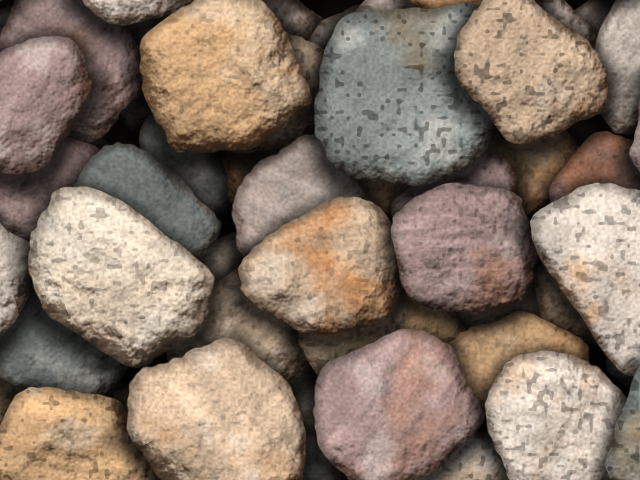
Give the GLSL for this texture, as a WebGL 2 fragment shader.

```glsl
#version 300 es
precision highp float;
// A heap of weathered field stones in soft daylight, over dark soil.
// Three layers of jittered, staggered cells are painted back to front; each cell
// holds a smooth-cornered polygon, domed, roughened by noise and casting a shadow.
uniform vec2 u_resolution;
out vec4 fragColor;

float hash(vec2 p) {
  return fract(sin(dot(p, vec2(127.1, 311.7))) * 43758.5453);
}

float noise(vec2 p) {
  vec2 i = floor(p), f = fract(p);
  f = f * f * (3.0 - 2.0 * f);
  return mix(mix(hash(i), hash(i + vec2(1, 0)), f.x),
             mix(hash(i + vec2(0, 1)), hash(i + vec2(1, 1)), f.x), f.y);
}

mat2 rotation(float a) {
  return mat2(cos(a), sin(a), -sin(a), cos(a));
}

float fbm(vec2 p) {
  float sum = 0.0, amp = 0.5;
  for (int i = 0; i < 5; i++) {
    sum += amp * noise(p);
    p = rotation(0.6) * p * 2.03 + 7.3;
    amp *= 0.5;
  }
  return sum;
}

// Surface height: rough grain plus broad chipped ridges
float relief(vec2 p, float chipped) {
  float ridge = abs(fbm(p * 5.0 + 31.0) - 0.5);
  return 0.032 * fbm(p * 11.0) - 0.07 * chipped * ridge;
}

vec3 stoneTint(float pick) {
  vec3 tints[8] = vec3[8](
    vec3(0.95, 0.88, 0.79), vec3(0.88, 0.76, 0.64), vec3(0.86, 0.78, 0.73),
    vec3(0.70, 0.59, 0.57), vec3(0.80, 0.78, 0.75), vec3(0.57, 0.59, 0.57),
    vec3(0.88, 0.71, 0.53), vec3(0.91, 0.85, 0.79));
  return tints[int(pick * 7.99)];
}

// Mineral colour: stains, bedding streaks, rust, pits and speckle
vec3 mineral(vec2 p, vec2 q, vec2 id) {
  vec2 s = p + 9.0 * vec2(hash(id + 3.1), hash(id + 4.7));
  vec3 tint = stoneTint(hash(id + 1.9));
  float stain = fbm(s * 7.0);
  float streak = fbm(vec2(q.x * 1.5, q.y * 9.0) + s * 2.0);
  vec3 c = tint * (0.80 + 0.36 * stain);
  c *= 1.0 + 0.5 * hash(id + 8.3) * (streak - 0.5);
  float rust = smoothstep(0.50, 0.72, fbm(s * 6.0 + 50.0)) * hash(id + 6.1);
  c = mix(c, c * vec3(0.97, 0.74, 0.53), rust * 0.8);
  float chalk = smoothstep(0.52, 0.68, fbm(s * 10.0 + 80.0));
  c = mix(c, vec3(0.92, 0.88, 0.83), chalk * 0.35);
  c *= 1.0 - 0.32 * smoothstep(0.66, 0.85, noise(s * 85.0)) * hash(id + 2.6);
  return c * (0.91 + 0.18 * noise(s * 190.0));
}

// Signed distance in x, gradient in yz, from a soft maximum of seven half planes
vec3 softPolygon(vec2 q, vec2 id) {
  float sharp = mix(7.0, 19.0, hash(id + 5.5)), total = 0.0;
  vec2 grad = vec2(0);
  for (int i = 0; i < 7; i++) {
    vec2 key = id + float(i) * 1.37;
    float a = (float(i) + 0.7 * hash(key)) * 6.2832 / 7.0;
    vec2 dir = vec2(cos(a), sin(a));
    float w = exp(sharp * (dot(q, dir) - mix(0.84, 1.12, hash(key + 20.0))));
    total += w;
    grad += w * dir;
  }
  return vec3(log(total) / sharp, grad / total);
}

// Paints one stone and its contact shadow over the colour beneath
vec3 paintStone(vec3 under, vec2 p, vec2 centre, float radius, vec2 id, float light) {
  mat2 turn = rotation((hash(id + 7.7) - 0.5) * 1.9);
  vec2 size = radius * vec2(mix(1.0, 1.3, hash(id + 9.2)), mix(0.82, 1.0, hash(id + 0.4)));
  vec2 q = turn * (p - centre) / size;
  if (dot(q, q) > 4.0) return under;
  vec3 poly = softPolygon(q, id);
  float d = poly.x + 0.10 * (noise(q * 2.6 + id) - 0.5) + 0.035 * (noise(q * 10.0 + id) - 0.5);
  vec2 grad = (poly.yz / size) * turn;
  float dist = d / max(length(grad), 0.5 / radius);
  float gap = max(dist + 0.016 * normalize(grad + 1e-5).y, 0.0);
  under *= mix(0.20, 1.0, smoothstep(-0.012, 0.05, gap));
  float px = 1.0 / u_resolution.y;
  if (dist > px) return under;

  // Domed normal, bent by the relief
  float depth = clamp(-d / 0.75, 0.0, 1.0);
  vec2 lean = grad * radius * pow(1.0 - depth, mix(1.5, 3.2, hash(id + 6.6)));
  float chipped = hash(id + 5.5);
  vec2 e = vec2(0.0022, 0), s = p + id * 0.37;
  float h = relief(s, chipped);
  lean -= vec2(relief(s + e, chipped) - h, relief(s + e.yx, chipped) - h) / e.x;
  lean += 0.3 * (vec2(hash(id + 11.0), hash(id + 12.0)) - 0.5);
  vec3 n = normalize(vec3(lean, sqrt(max(1.0 - dot(lean, lean), 0.08))));
  float facing = dot(n, normalize(vec3(-0.3, 0.6, 0.75)));
  float shade = 0.30 + 0.76 * smoothstep(-0.5, 1.0, facing);
  shade *= 0.68 + 0.32 * smoothstep(0.0, 0.22, depth);
  vec3 c = mineral(p, q, id) * shade * light;
  c *= mix(vec3(1.0, 0.88, 0.79), vec3(1), smoothstep(0.25, 0.8, shade * light));
  return mix(under, c, smoothstep(px, -px, dist));
}

void main() {
  vec2 p = gl_FragCoord.xy / u_resolution.y;
  vec3 col = vec3(0.20, 0.14, 0.11) * (0.5 + fbm(p * 30.0));
  for (int layer = 0; layer < 3; layer++) {
    float L = float(layer), cell = mix(0.25, 0.35, L * 0.5);
    vec2 g = p / cell + L * vec2(0.37, 0.61);
    // Upper rows first, so lower stones rest in front
    for (int j = 1; j >= -1; j--) for (int i = -1; i <= 1; i++) {
      float row = floor(g.y) + float(j), shift = 0.5 * mod(row, 2.0);
      vec2 id = vec2(floor(g.x - shift) + float(i), row);
      vec2 key = id + 17.3 * (L + 1.0);
      vec2 jitter = 0.36 * (vec2(hash(key), hash(key + 33.0)) - 0.5);
      vec2 centre = (id + 0.5 + vec2(shift, 0) + jitter - L * vec2(0.37, 0.61)) * cell;
      float radius = cell * mix(0.40, 0.56, hash(key + 44.0));
      col = paintStone(col, p, centre, radius, key, mix(0.66, 1.0, L * 0.5));
    }
  }
  fragColor = vec4(clamp(col, 0.0, 1.0), 1.0);
}
```
